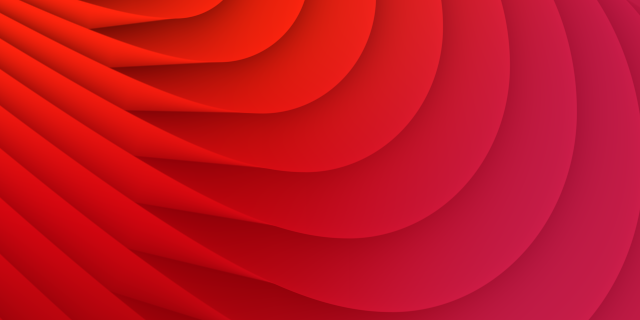
Write a WebGL 2 fragment shader that draws this background.

```glsl
#version 300 es
// Draws nested curved paper folds fanning out in orange, red and magenta.
precision highp float;

uniform vec2 u_resolution;
out vec4 fragColor;

// Pigments and shadows
const vec3 ORANGE = vec3(0.97, 0.14, 0.05);
const vec3 RED = vec3(0.80, 0.02, 0.06);
const vec3 MAGENTA = vec3(0.77, 0.11, 0.28);
const vec3 SHADE_TOP = vec3(0.30, 0.02, 0.00);
const vec3 SHADE_LOW = vec3(0.56, 0.00, 0.03);
const vec3 SHADE_RIGHT = vec3(0.54, 0.03, 0.15);

// Fold layout, in canvas heights with y pointing down
const int FOLDS = 11;
const vec2 FIRST_BOTTOM = vec2(0.55, 0.057);
const vec2 BOTTOM_STEP = vec2(0.135, 0.125);
const float BOTTOM_GROWTH = 0.0117;
const vec2 FIRST_RADIUS = vec2(0.206, 0.195);
const vec2 RADIUS_STEP = vec2(0.0742, 0.086);
const float UPPER_STRETCH = 1.15;

// Shadow reach and strength: x on the open right side, y in the left creases
const vec2 SHADOW_WIDTH = vec2(0.075, 0.20);
const vec2 SHADOW_AMOUNT = vec2(0.46, 0.96);
const float RIBBON_SHADE = 0.55;
const float RIM_LIGHT = 0.05;

vec2 foldBottom(float k) {
    return FIRST_BOTTOM + BOTTOM_STEP * k + vec2(0.0, BOTTOM_GROWTH * k * k);
}

// Inside distances of fold k: x to its crest, y to the lip hanging below it
vec2 foldDistance(vec2 p, float k) {
    vec2 bottom = foldBottom(k);
    vec2 radius = FIRST_RADIUS + RADIUS_STEP * k;

    // Elliptic sweep on the right
    if (p.x > bottom.x) {
        vec2 q = p - bottom + vec2(0.0, radius.y);
        if (q.y < 0.0) radius.y *= UPPER_STRETCH;
        return vec2((1.0 - length(q / radius)) * min(radius.x, radius.y));
    }

    // Hyperbolic crest and straight lip on the left
    float d = bottom.x - p.x;
    float steepness = 0.39 + 0.089 * k;
    float roundness = 0.247 + 0.026 * k + 0.0083 * k * k;
    float h = length(vec2(d, roundness));
    float crestDrop = steepness * (h - roundness);
    float lipDrop = min(crestDrop, (0.073 * k - 0.125) * d);
    float slope = steepness * d / h;
    return vec2((bottom.y - crestDrop - p.y) / length(vec2(1.0, slope)),
                bottom.y - lipDrop - p.y);
}

vec3 pigment(vec2 p) {
    vec3 warm = mix(ORANGE, RED, smoothstep(0.0, 0.75, p.y));
    warm *= 1.0 - 0.14 * smoothstep(0.6, 1.1, p.y) * (1.0 - smoothstep(0.4, 1.2, p.x));
    return mix(warm, MAGENTA, smoothstep(0.8, 2.0, p.x + 0.3 * p.y));
}

vec3 shadeColor(vec2 p) {
    vec3 left = mix(SHADE_TOP, SHADE_LOW, smoothstep(0.0, 0.55, p.y));
    return mix(left, SHADE_RIGHT, smoothstep(0.8, 1.8, p.x));
}

void main() {
    vec2 p = gl_FragCoord.xy / u_resolution.y;
    p.y = 1.0 - p.y;
    float px = 1.0 / u_resolution.y;

    vec3 surface = pigment(p);
    vec3 shade = shadeColor(p);
    vec3 color = surface;

    // Paint from the outermost fold towards the innermost
    for (int i = FOLDS; i >= 0; i--) {
        float k = float(i);
        vec2 outer = foldDistance(p, k);
        vec2 inner = foldDistance(p, k - 1.0);
        float innerX = foldBottom(k - 1.0).x;
        float crease = 1.0 - smoothstep(innerX - 0.5, innerX + 0.3, p.x);

        // Sheet, shadowed by the next fold above it
        float reach = mix(SHADOW_WIDTH.x, SHADOW_WIDTH.y, crease);
        float shadow = mix(SHADOW_AMOUNT.x, SHADOW_AMOUNT.y, crease)
                     * exp(-max(-inner.y, 0.0) / reach);
        vec3 sheet = mix(surface, shade, shadow);
        sheet += RIM_LIGHT * surface * exp(-max(outer.x, 0.0) / 0.03);

        // Turned ribbon, darkening towards its lower side
        float below = max(-inner.x, 0.0);
        float above = max(min(inner.y, outer.x), 0.0);
        float across = below / (below + above + 0.001);
        vec3 ribbon = surface * (1.0 + RIM_LIGHT * (1.0 - across));
        ribbon = mix(ribbon, shade, RIBBON_SHADE * crease * across * across);

        sheet = mix(sheet, ribbon, smoothstep(-px, px, inner.y));
        color = mix(color, sheet, smoothstep(-px, px, outer.x));
    }
    fragColor = vec4(clamp(color, 0.0, 1.0), 1.0);
}
```
